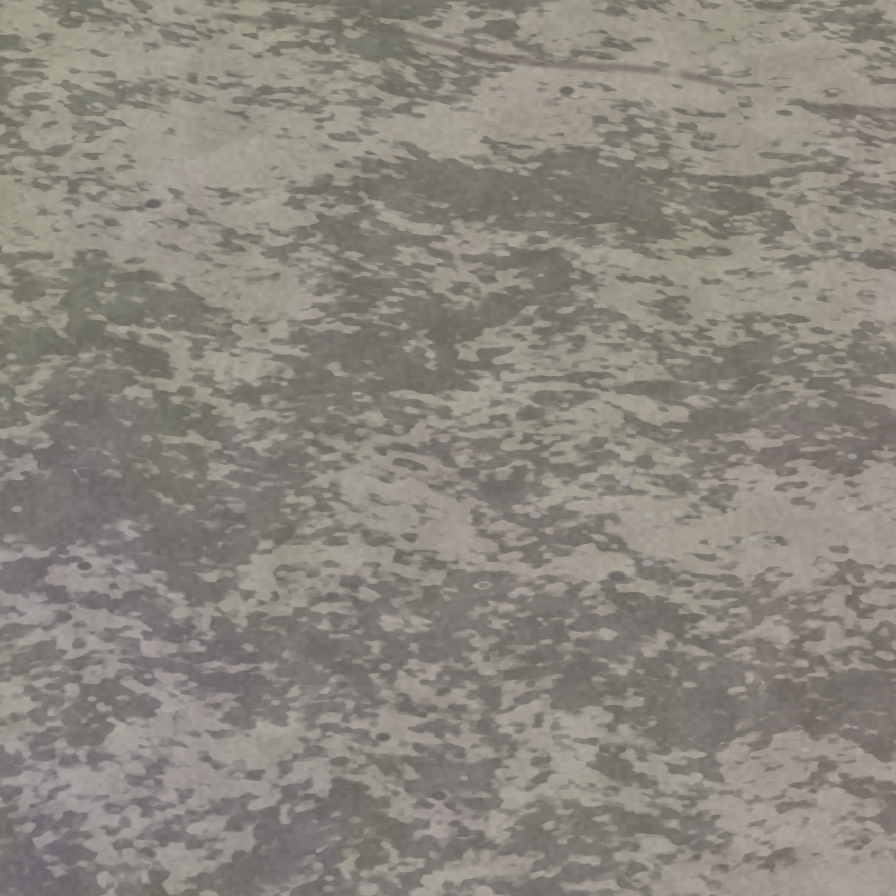
This texture is drawn by a WebGL 1 fragment shader. Its source:

```glsl
precision highp float;
// Weathered concrete: flaking pale crust over darker grey stone, seen at a slant.
uniform vec2 u_resolution;

vec2 hash2(vec2 p) {
  vec3 q = fract(p.xyx * vec3(0.1031, 0.103, 0.0973));
  q += dot(q, q.yzx + 33.33);
  return fract((q.xx + q.yz) * q.zy);
}

// Smooth cellular noise: random cell values blended by distance, centred on 0.
float cellNoise(vec2 p) {
  vec2 cell = floor(p), f = p - cell;
  float sum = 0.0, total = 0.0;
  for (int j = -1; j <= 1; j++) {
    for (int i = -1; i <= 1; i++) {
      vec2 o = vec2(float(i), float(j));
      vec2 d = o + 0.15 + 0.7 * hash2(cell + o) - f;
      float w = exp(-7.0 * dot(d, d));
      sum += w * hash2(cell + o + 71.0).x;
      total += w;
    }
  }
  return sum / total - 0.5;
}

// Sparse flattened specks, one at most per cell.
float specks(vec2 p, float density, float radius) {
  vec2 cell = floor(p);
  vec2 d = fract(p) - 0.3 - 0.4 * hash2(cell);
  float size = radius * (0.6 + 0.8 * hash2(cell + 5.0).y);
  float present = step(hash2(cell + 19.0).x, density);
  return present * (1.0 - smoothstep(0.5 * size, size, length(d * vec2(1.0, 1.7))));
}

void main() {
  vec2 uv = gl_FragCoord.xy / u_resolution;

  // Perspective: grain gets flatter and tilts down to the right towards the top.
  vec2 p = uv;
  p.y += 0.38 * uv.y * uv.y + 0.22 * uv.x * uv.y - 0.08 * uv.x * (1.0 - uv.y);
  p += 0.006 * vec2(sin(p.y * 31.0 + 4.0 * p.x), sin(p.x * 23.0 + 2.0));

  // Broad worn areas, broken up by fine flakes.
  float patches = 0.55 * cellNoise(p * vec2(3.2, 4.6) + 3.0)
                + 0.5 * cellNoise(p * vec2(7.0, 11.0) + 17.0)
                + 0.4 * cellNoise(p * vec2(17.0, 26.0) + 41.0);
  float flakes = 0.62 * cellNoise(p * vec2(52.0, 76.0) + 9.0)
               + 0.42 * cellNoise(p * vec2(98.0, 140.0) + 27.0);
  float bias = 0.13 * (uv.x + 1.3 * uv.y - 1.1);
  float crust = smoothstep(-0.2, 0.2, patches + flakes + bias);

  vec3 stone = vec3(0.465, 0.452, 0.435);
  vec3 paleCrust = vec3(0.628, 0.608, 0.575);
  vec3 color = mix(stone, paleCrust, crust);

  // Drifting tints: moss at upper left, rose at right, violet at lower left.
  float drift = cellNoise(uv * 4.0 + 60.0) + 0.6 * cellNoise(uv * 13.0 + 80.0);
  float moss = clamp(0.35 + 0.7 * (uv.y - uv.x) + drift, 0.0, 1.0);
  float rose = clamp(uv.x - 0.3 - 0.6 * drift, 0.0, 1.0);
  float violet = clamp(0.65 - uv.x - uv.y - 0.7 * drift, 0.0, 1.0);
  color += moss * vec3(-0.006, 0.006, -0.028);
  color += rose * vec3(0.014, -0.006, -0.008);
  color += violet * vec3(-0.005, -0.012, 0.03);

  // Soft mottling and fine dust.
  color += 0.05 * cellNoise(uv * vec2(24.0, 34.0) + 12.0);
  color += 0.045 * cellNoise(uv * vec2(150.0, 175.0) + 35.0);

  // Scattered pits and pale chips.
  color = mix(color, vec3(0.34, 0.33, 0.32), 0.7 * specks(uv * 15.0 + 2.0, 0.03, 0.16));
  color = mix(color, vec3(0.69, 0.68, 0.67), 0.6 * specks(uv * 34.0 + 8.0, 0.05, 0.22));

  // Faint broken seam near the top.
  float seamY = 1.025 - 0.15 * uv.x + 0.006 * sin(uv.x * 19.0);
  float seam = 1.0 - smoothstep(0.001, 0.007, abs(uv.y - seamY));
  seam *= smoothstep(-0.15, 0.2, cellNoise(uv * vec2(22.0, 9.0) + 50.0));
  color = mix(color, vec3(0.43, 0.4, 0.38), 0.6 * seam);

  gl_FragColor = vec4(color, 1.0);
}
```
